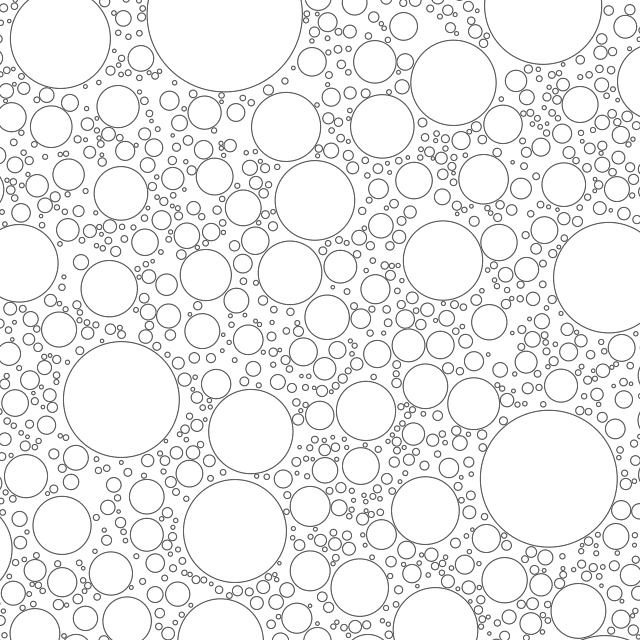
This pattern is drawn by a WebGL 1 fragment shader. Its source:

```glsl
precision highp float;
// Draws a loose packing of thin outlined circles of many sizes on white.
// Passes of jittered grid cells go from large to small; each cell offers one
// circle, and it is kept only if no kept circle of an earlier pass overlaps it.

uniform vec2 u_resolution;

const int PASSES = 18;              // size steps, large to small
const float LARGEST_RADIUS = 0.11;
const float SHRINK = 0.81;          // radius ratio between passes
const float RADIUS_SPREAD = 0.15;   // random variation inside a pass
const float FILL_BASE = 0.11;       // radius / cell size at both ends
const float FILL_BOOST = 0.11;      // extra density for middle sizes
const float GAP = 0.0012;           // least space between circles
const float CELL_MARGIN = 0.002;    // keeps outlines inside their cell
const float LINE_WIDTH = 0.0013;
const float EDGE_SOFTNESS = 1.2;    // antialiasing width in pixels
const float SEED = 7.0;
const vec3 PAPER = vec3(1.0);
const vec3 INK = vec3(0.1);

vec2 passSize[PASSES];              // x: radius, y: cell size

vec3 hash(vec3 p) {
  p = fract(p * vec3(0.1031, 0.1030, 0.0973));
  p += dot(p, p.yxz + 33.33);
  return fract((p.xxy + p.yxx) * p.zyx);
}

// Shifts the grid of each pass so that the cells do not line up.
vec2 gridShift(int k) {
  return fract(float(k) * vec2(0.618, 0.414) + 0.37);
}

// The circle offered by one cell: xy is the centre, z the radius.
vec3 candidate(vec2 size, int k, vec2 cell) {
  vec3 h = hash(vec3(cell + 40.0, float(k) * 3.0 + SEED));
  float radius = size.x * (1.0 + RADIUS_SPREAD * (2.0 * h.z - 1.0));
  float room = size.y - 2.0 * (radius + CELL_MARGIN);
  vec2 centre = (cell + 0.5 - gridShift(k)) * size.y + (h.xy - 0.5) * room;
  return vec3(centre, radius);
}

bool overlaps(vec3 a, vec3 b) {
  vec2 between = a.xy - b.xy;
  float reach = a.z + b.z + GAP;
  return dot(between, between) < reach * reach;
}

// Recursion is not available, so the keep test is unrolled to a fixed depth.
// An odd depth always yields a set of circles without overlaps.
bool keep0(vec3 c, int n) { return true; }

#define KEEP_HEAD(name) bool name(vec3 c, int n) { for (int k = 0; k < PASSES; k++) { if (k >= n) break; vec2 size = passSize[k];
#define KEEP_CELLS vec2 low = floor((c.xy - c.z - GAP) / size.y + gridShift(k)); vec2 span = floor((c.xy + c.z + GAP) / size.y + gridShift(k)) - low;
#define KEEP_SCAN(deeper) for (int j = 0; j < 4; j++) { vec2 o = vec2(mod(float(j), 2.0), floor(float(j) * 0.5)); if (o.x > span.x || o.y > span.y) continue; vec3 b = candidate(size, k, low + o); if (overlaps(b, c)) { if (deeper(b, k)) return false; } } } return true; }
#define KEEP(name, deeper) KEEP_HEAD(name) KEEP_CELLS KEEP_SCAN(deeper)

KEEP(keep1, keep0)
KEEP(keep2, keep1)
KEEP(keep3, keep2)
KEEP(keep4, keep3)
KEEP(keep5, keep4)

void main() {
  float pixel = 1.0 / min(u_resolution.x, u_resolution.y);
  vec2 p = gl_FragCoord.xy * pixel;

  // Radius and cell size of every pass
  float radius = LARGEST_RADIUS;
  for (int k = 0; k < PASSES; k++) {
    float t = float(k) / float(PASSES - 1);
    float fill = FILL_BASE + FILL_BOOST * sin(3.1416 * pow(t, 0.8));
    passSize[k] = vec2(radius, radius / fill);
    radius *= SHRINK;
  }

  // Distance to the nearest kept outline, within reach of the line
  float blur = EDGE_SOFTNESS * pixel;
  float nearest = 0.5 * (LINE_WIDTH + blur);
  for (int k = 0; k < PASSES; k++) {
    vec2 size = passSize[k];
    vec3 c = candidate(size, k, floor(p / size.y + gridShift(k)));
    float d = abs(distance(p, c.xy) - c.z);
    if (d < nearest) {
      if (keep5(c, k)) nearest = d;
    }
  }

  // Share of the softened pixel covered by the line
  float halfLine = 0.5 * LINE_WIDTH;
  float cover = clamp((halfLine - nearest) / blur + 0.5, 0.0, 1.0)
              - clamp((-halfLine - nearest) / blur + 0.5, 0.0, 1.0);
  gl_FragColor = vec4(mix(PAPER, INK, cover), 1.0);
}
```
